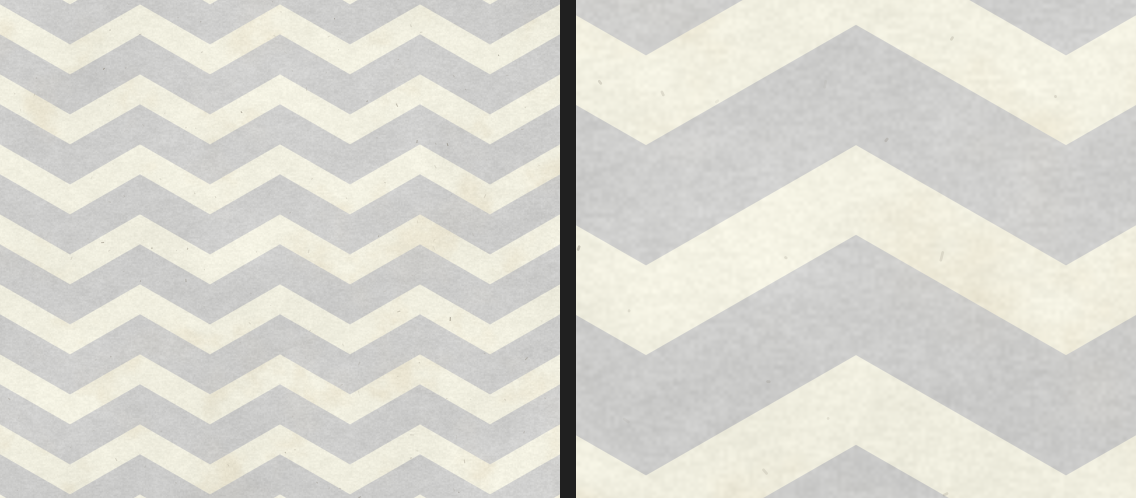
Left, the full canvas; right, a detail of the centre.
Reproduce this pattern procedurally as a WebGL 1 fragment shader.

```glsl
precision highp float;
// Chevron paper: cream zigzag bands on soft grey, four peaks across and about
// seven rows down. A triangle wave bends the stripes; layered value noise adds
// cloudy wear, fine fibres and beige stains, and a jittered grid adds flecks.
uniform vec2 u_resolution;

// Lengths are fractions of the canvas width, measured from the top left.
const float PEAKS = 4.0;
const float ROW_HEIGHT = 0.125;
const float BAND_HEIGHT = 0.0534;
const float ZIGZAG_DEPTH = 0.0716;
const float FIRST_PEAK = 0.0078;

const vec3 GREY = vec3(0.802, 0.802, 0.797);
const vec3 CREAM = vec3(0.943, 0.936, 0.878);
const vec3 STAIN = vec3(0.87, 0.82, 0.71);
const vec3 FLECK = vec3(0.50, 0.47, 0.42);

float hash(vec2 cell) {
  vec3 q = fract(vec3(cell.xyx) * 0.1031);
  q += dot(q, q.yzx + 33.33);
  return fract((q.x + q.y) * q.z);
}

float valueNoise(vec2 p) {
  vec2 i = floor(p);
  vec2 f = fract(p);
  f = f * f * (3.0 - 2.0 * f);
  float low = mix(hash(i), hash(i + vec2(1.0, 0.0)), f.x);
  float high = mix(hash(i + vec2(0.0, 1.0)), hash(i + 1.0), f.x);
  return mix(low, high, f.y);
}

float cloudNoise(vec2 p) {
  float sum = 0.0;
  float weight = 0.5;
  for (int octave = 0; octave < 5; octave++) {
    sum += weight * valueNoise(p);
    p = p * 2.03 + 17.3;
    weight *= 0.5;
  }
  return sum / 0.96875;
}

// Coverage of the cream bands, 0 to 1, smoothed over one pixel.
float chevron(vec2 p, float pixel) {
  float wave = 2.0 * abs(fract(p.x * PEAKS + 0.5) - 0.5);
  float y = p.y - FIRST_PEAK - ZIGZAG_DEPTH * wave;
  float fromCentre = mod(y - 0.5 * BAND_HEIGHT + 0.5 * ROW_HEIGHT, ROW_HEIGHT)
                   - 0.5 * ROW_HEIGHT;
  float slope = 2.0 * PEAKS * ZIGZAG_DEPTH;
  float d = (abs(fromCentre) - 0.5 * BAND_HEIGHT) / sqrt(1.0 + slope * slope);
  return 1.0 - smoothstep(-0.7 * pixel, 0.7 * pixel, d);
}

// Sparse, short, randomly turned fibres, at most one per grid cell.
float flecks(vec2 p, float cells, float chance, float pixel) {
  vec2 cell = floor(p * cells);
  vec2 centre = 0.2 + 0.6 * vec2(hash(cell + 3.1), hash(cell + 41.7));
  vec2 q = (fract(p * cells) - centre) / cells;
  float angle = 6.2832 * hash(cell + 77.5);
  vec2 along = vec2(cos(angle), sin(angle));
  float halfLength = 0.003 * pow(hash(cell + 19.3), 2.0);
  float t = clamp(dot(q, along), -halfLength, halfLength);
  float d = length(q - along * t) - 0.0007;
  float ink = 1.0 - smoothstep(-0.5 * pixel, 0.8 * pixel, d);
  float strength = 0.3 + 0.7 * hash(cell + 58.9);
  return ink * strength * step(hash(cell + 9.4), chance);
}

// Brightness offset of the paper: broad clouds, mid mottling and fine grain.
float paperTone(vec2 p) {
  float clouds = cloudNoise(p * 7.0 + 5.0) - 0.5;
  float mottle = cloudNoise(p * vec2(40.0, 52.0) + 31.0) - 0.5;
  float fibres = valueNoise(p * vec2(150.0, 330.0) + 11.0) - 0.5;
  float grain = valueNoise(p * 400.0 + 63.0) - 0.5;
  return 0.065 * clouds + 0.04 * mottle + 0.03 * fibres + 0.035 * grain;
}

void main() {
  float pixel = 1.0 / u_resolution.x;
  vec2 p = vec2(gl_FragCoord.x, u_resolution.y - gl_FragCoord.y) * pixel;

  float band = chevron(p, pixel);
  vec3 color = mix(GREY, CREAM, band);

  // Beige discolouration, strongest on the cream.
  float blotch = smoothstep(0.52, 0.82, cloudNoise(p * 13.0 + 90.0));
  color = mix(color, STAIN, blotch * mix(0.06, 0.32, band));

  color += paperTone(p) * mix(1.0, 0.85, band);

  // Larger scattered fibres and faint dust.
  color = mix(color, FLECK, 0.6 * flecks(p, 13.0, 0.2, pixel));
  color = mix(color, FLECK, 0.25 * flecks(p + 2.37, 31.0, 0.16, pixel));

  gl_FragColor = vec4(clamp(color, 0.0, 1.0), 1.0);
}
```
